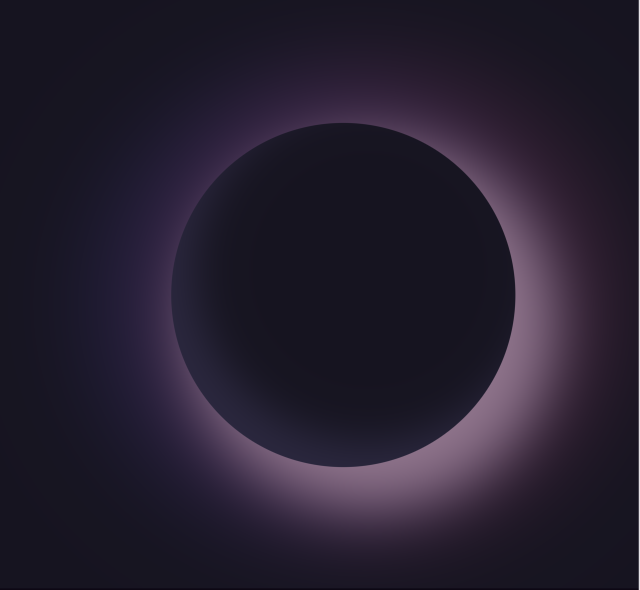
Reproduce this background procedurally as a Shadertoy shader.

```glsl
// A dark disc eclipsing a soft rose glow, inside wide red and blue halos.
// Every light is a disc with a Gaussian-blurred edge, shifted from the centre;
// a faint blue rim inside the disc is the outside of one more blurred disc.

// Geometry, in units of the canvas height, measured from the canvas centre
const vec2  DISC_CENTER = vec2(0.0395, 0.0);
const float DISC_RADIUS = 0.2917;

// Light offsets from the disc centre, radii and blur widths
const vec2  ROSE_OFFSET = vec2(0.049, -0.049);
const float ROSE_RADIUS = 0.305;
const float ROSE_BLUR   = 0.049;
const vec2  RED_OFFSET  = vec2(0.075, -0.012);
const float RED_RADIUS  = 0.400;
const float RED_BLUR    = 0.072;
const vec2  BLUE_OFFSET = vec2(-0.058, -0.015);
const float BLUE_RADIUS = 0.372;
const float BLUE_BLUR   = 0.080;
const vec2  RIM_OFFSET  = vec2(0.0424, 0.0424);
const float RIM_BLUR    = 0.035;

// Thin border lines: pale at the right, dark at the bottom
const float PALE_WIDTH = 0.00212;
const float DARK_WIDTH = 0.00280;

// Colours
const vec3 NIGHT       = vec3(0.088, 0.080, 0.127);
const vec3 ROSE        = vec3(0.565, 0.460, 0.550);
const vec3 RED_LIGHT   = vec3(0.102, 0.035, 0.056);
const vec3 BLUE_LIGHT  = vec3(0.038, 0.036, 0.103);
const vec3 RIM         = vec3(0.168, 0.155, 0.245);
const vec3 PALE_BORDER = vec3(0.900, 0.890, 0.910);
const vec3 DARK_BORDER = vec3(0.050, 0.030, 0.080);

// Coverage of a disc whose edge is blurred by a Gaussian of width blur
float blurredDisc(vec2 p, float radius, float blur) {
    float x = clamp((radius - length(p)) / blur, -4.0, 4.0);
    return 0.5 + 0.5 * tanh(0.7979 * (x + 0.0447 * x * x * x));
}

// Halos add up over the night; the rose glow covers them
vec3 outerGlow(vec2 p) {
    vec3 color = NIGHT;
    color += RED_LIGHT * blurredDisc(p - RED_OFFSET, RED_RADIUS, RED_BLUR);
    color += BLUE_LIGHT * blurredDisc(p - BLUE_OFFSET, BLUE_RADIUS, BLUE_BLUR);
    return mix(color, ROSE, blurredDisc(p - ROSE_OFFSET, ROSE_RADIUS, ROSE_BLUR));
}

// Dark face with a rim light on its lower left
vec3 discFace(vec2 p) {
    return mix(RIM, NIGHT, blurredDisc(p - RIM_OFFSET, DISC_RADIUS, RIM_BLUR));
}

// Pixel coverage of a border line at the given distance from its canvas edge
float borderLine(float edgeDistance, float width, float pixel) {
    return clamp((width - edgeDistance) / pixel + 0.5, 0.0, 1.0);
}

void mainImage(out vec4 fragColor, in vec2 fragCoord) {
    vec2 uv = fragCoord / iResolution.y;
    vec2 canvas = iResolution.xy / iResolution.y;
    vec2 p = uv - 0.5 * canvas - DISC_CENTER;
    float pixel = 1.0 / iResolution.y;

    // Antialiased disc in front of the glow
    float disc = 1.0 - smoothstep(-0.7 * pixel, 0.7 * pixel, length(p) - DISC_RADIUS);
    vec3 color = mix(outerGlow(p), discFace(p), disc);

    // Border lines
    color = mix(color, DARK_BORDER, borderLine(uv.y, DARK_WIDTH, pixel));
    color = mix(color, PALE_BORDER, borderLine(canvas.x - uv.x, PALE_WIDTH, pixel));

    fragColor = vec4(color, 1.0);
}
```
